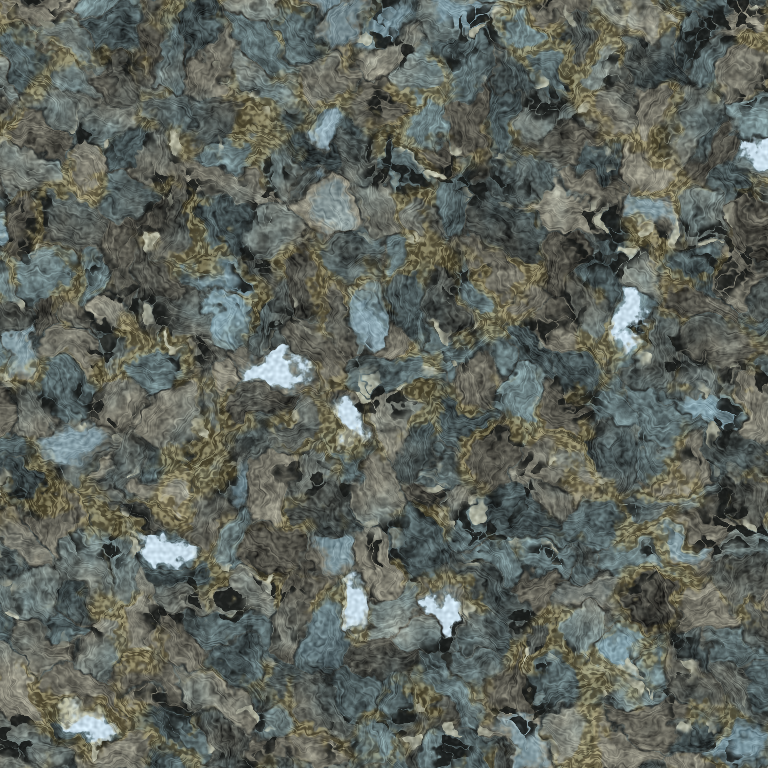
Write a WebGL 2 fragment shader that draws this texture.

```glsl
#version 300 es
precision highp float;
// Polished feldspar granite: slanted, streaked grey-green grains from a stretched
// cellular pattern, with a finer cellular layer for black flecks and pale chips,
// broken ochre rims along the seams and a few blue-white reflecting crystals.
uniform vec2 u_resolution;
out vec4 fragColor;

struct Grain {
    vec3 rnd;    // random values of the grain
    vec2 local;  // position along and across the grain
    float edge;  // zero on the seam, growing inwards
};

vec3 hash3(vec2 p) {
    vec3 q = fract(p.xyx * vec3(0.1031, 0.1030, 0.0973));
    q += dot(q, q.yxz + 33.33);
    return fract((q.xxy + q.yzz) * q.zyx);
}

float gradientNoise(vec2 p) {
    vec2 i = floor(p), f = fract(p);
    vec2 u = f * f * f * (f * (f * 6.0 - 15.0) + 10.0);
    vec2 e = vec2(0.0, 1.0);
    float a = dot(hash3(i).xy * 2.0 - 1.0, f);
    float b = dot(hash3(i + e.yx).xy * 2.0 - 1.0, f - e.yx);
    float c = dot(hash3(i + e.xy).xy * 2.0 - 1.0, f - e.xy);
    float d = dot(hash3(i + e.yy).xy * 2.0 - 1.0, f - e.yy);
    return mix(mix(a, b, u.x), mix(c, d, u.x), u.y);
}

float fbm(vec2 p) {
    float sum = 0.0, amp = 1.0;
    for (int i = 0; i < 4; i++) {
        sum += amp * gradientNoise(p);
        p = mat2(1.6, 1.2, -1.2, 1.6) * p + 17.3;
        amp *= 0.55;
    }
    return sum;
}

// Nearest grain, each measured along its own slanted long axis.
Grain findGrain(vec2 p) {
    Grain g;
    vec2 cell = floor(p);
    float nearest = 9.0, second = 9.0;
    for (int y = -2; y <= 2; y++) {
        for (int x = -2; x <= 2; x++) {
            vec2 id = cell + vec2(x, y);
            vec3 h = hash3(id + 61.0);
            float angle = -0.95 + (h.z - 0.5) * 2.4;
            vec2 axis = vec2(cos(angle), sin(angle));
            vec2 d = p - id - h.xy;
            vec2 local = vec2(dot(d, axis), dot(d, vec2(-axis.y, axis.x))) * vec2(0.7, 1.25);
            float dist = length(local);
            if (dist < nearest) {
                second = nearest;
                nearest = dist;
                g.rnd = hash3(id + 137.0);
                g.local = local;
            } else {
                second = min(second, dist);
            }
        }
    }
    g.edge = second - nearest;
    return g;
}

void main() {
    vec2 uv = gl_FragCoord.xy / u_resolution.y;
    vec2 p = uv + 0.03 * vec2(fbm(uv * 17.0), fbm(uv * 17.0 + 40.0));
    Grain big = findGrain(p * 16.0);
    Grain small = findGrain(p * 58.0 + 200.0);

    float rough = fbm(uv * 46.0 + 9.0);
    float fine = gradientNoise(uv * 165.0);
    float patches = fbm(uv * 11.0 + 70.0);
    float seam = smoothstep(0.0, 0.09, big.edge);

    // Grain body: own brightness, cleavage streaks and mottling
    float streak = gradientNoise(big.local * vec2(3.0, 17.0) + big.rnd.xy * 90.0);
    float tone = 0.40 + seam * (big.rnd.x - 0.5) * 0.24 + streak * 0.22;
    tone += rough * 0.19 + fine * 0.16 + fbm(uv * 13.0) * 0.13;
    tone += (small.rnd.x - 0.5) * 0.10 * smoothstep(0.0, 0.15, small.edge);
    float blueness = smoothstep(0.15, 0.85, mix(0.5, big.rnd.y, seam) + 0.5 * fbm(uv * 8.0 + 25.0));
    vec3 color = max(tone, 0.08) * mix(vec3(1.01, 1.0, 0.90), vec3(0.87, 1.03, 1.05), blueness);

    // Reflecting crystals, the rarest with a white core
    float reach = length(big.local) + rough * 0.35;
    float flash = smoothstep(0.84, 0.90, big.rnd.z) * smoothstep(0.62, 0.28, reach) * seam;
    color = mix(color, vec3(0.53, 0.65, 0.70) + fine * 0.2 + streak * 0.2, flash * 0.75);
    float core = smoothstep(0.94, 0.96, big.rnd.z) * smoothstep(0.44, 0.32, reach) * seam;
    color = mix(color, vec3(0.79, 0.87, 0.92) + fine * 0.2, core);

    // Dark crevices and clustered black flecks
    float crevice = (1.0 - smoothstep(0.0, 0.14, big.edge)) * smoothstep(-0.15, 0.25, rough);
    color *= 1.0 - 0.55 * crevice;
    float cluster = smoothstep(0.02, 0.32, patches + 0.25 * (0.35 - big.edge));
    float fleck = smoothstep(0.48, 0.56, small.rnd.y) * smoothstep(0.0, 0.16, small.edge + rough * 0.15);
    color = mix(color, vec3(0.08, 0.09, 0.085) + max(fine, 0.0) * 0.15, fleck * cluster * (1.0 - core) * 0.9);

    // Broken ochre rims and pale chips beside the seams
    float ochreZone = smoothstep(-0.05, 0.25, fbm(uv * 10.0 + 120.0));
    float rim = smoothstep(0.24, 0.08, abs(big.edge - 0.07) + rough * 0.22);
    vec3 ochre = mix(vec3(0.36, 0.32, 0.19), vec3(0.70, 0.66, 0.47), smoothstep(-0.25, 0.35, fine + streak));
    color = mix(color, ochre, rim * ochreZone * 0.62);
    float chip = smoothstep(0.90, 0.93, small.rnd.z) * smoothstep(0.03, 0.22, small.edge);
    chip *= smoothstep(0.45, 0.15, big.edge) * smoothstep(-0.1, 0.2, patches);
    color = mix(color, vec3(0.76, 0.77, 0.69) + fine * 0.25, chip * 0.85);

    fragColor = vec4(clamp(color, 0.0, 1.0), 1.0);
}
```
